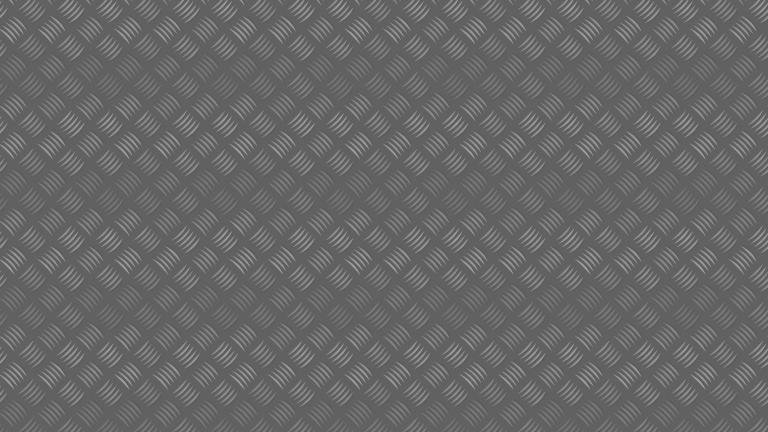
Write a WebGL 1 fragment shader that draws this texture.

```glsl
precision highp float;
// Brushed tread plate: a diagonal checkerboard of cells, each holding five
// tapered, bowed ridges that alternate between the two diagonals.
// Ridge brightness varies inside a block of three by three repeats.

uniform vec2 u_resolution;

const float REPEATS_ACROSS = 20.0;
const float BLOCK = 3.0;            // repeats before the wear recurs
const vec2 LATTICE_ORIGIN = vec2(0.86, 0.255);
const float RIDGE_SPACING = 0.165;
const float RIDGE_HALF_LENGTH = 0.43;
const float RIDGE_HALF_WIDTH = 0.037;
const float RIDGE_BOW = 0.3;
const vec3 PLATE = vec3(0.38);
const vec3 RIDGE_DIM = vec3(0.45);
const vec3 RIDGE_BRIGHT = vec3(0.65);

float hash(vec2 p) {
  return fract(sin(dot(p, vec2(127.1, 311.7))) * 43758.5453);
}

// Coverage of a stroke that narrows to a point at both ends
float taperedStroke(float along, float across, float halfLength, float halfWidth, float pixel) {
  float t = along / halfLength;
  float width = halfWidth * max(1.0 - t * t, 0.0);
  float edge = clamp((width - abs(across)) / pixel + 0.5, 0.0, 1.0);
  return min(edge, 2.0 * width / pixel);
}

// Brightness of one cell, from bands down the block and a random part
float cellWear(vec2 center) {
  float band = 0.5 + 0.5 * cos(6.28318 * (center.y - 0.25) / BLOCK);
  vec2 key = mod(floor(center * 2.0 + 0.5), 2.0 * BLOCK);
  return 0.65 * band + 0.35 * hash(key);
}

// Plate colour at a position inside one cell
vec3 shadeCell(vec2 local, vec2 center, float pixel) {
  float along = local.y;
  float bowed = local.x + RIDGE_BOW * along * along;
  float index = clamp(floor(bowed / RIDGE_SPACING + 0.5), -2.0, 2.0);
  float across = bowed - index * RIDGE_SPACING;

  // Small differences between the ridges of a cell
  vec2 key = mod(floor(center * 2.0 + 0.5), 2.0 * BLOCK);
  float variation = hash(key + vec2(index * 7.3, 19.0));
  float halfLength = RIDGE_HALF_LENGTH * (0.88 + 0.12 * variation);

  // Soft shade beside the ridge, then the lit ridge itself
  float shade = taperedStroke(along, across - 0.065, halfLength, 0.04, 2.0 * pixel);
  float ridge = taperedStroke(along, across, halfLength, RIDGE_HALF_WIDTH, pixel);
  float light = cellWear(center) * (0.6 + 0.4 * variation) * (1.0 + 0.5 * along);
  vec3 ridgeColor = mix(RIDGE_DIM, RIDGE_BRIGHT, clamp(light, 0.0, 1.0));
  return mix(PLATE - 0.02 * shade, ridgeColor, ridge);
}

void main() {
  // Units of one repeat, measured down from the top left corner
  vec2 point = vec2(gl_FragCoord.x, u_resolution.y - gl_FragCoord.y);
  point = point / u_resolution.x * REPEATS_ACROSS - LATTICE_ORIGIN;

  // Turn onto the diagonals so that every cell is a unit square
  vec2 diagonal = vec2(point.x + point.y, point.x - point.y);
  float pixel = REPEATS_ACROSS * 1.41421 / u_resolution.x;
  vec2 id = floor(diagonal + 0.5);
  vec2 local = diagonal - id;
  vec2 center = 0.5 * vec2(id.x + id.y, id.x - id.y);

  // Swap the axes in every other cell
  float odd = mod(id.x + id.y, 2.0);
  local = mix(local, local.yx, odd);

  gl_FragColor = vec4(shadeCell(local, center, pixel), 1.0);
}
```
